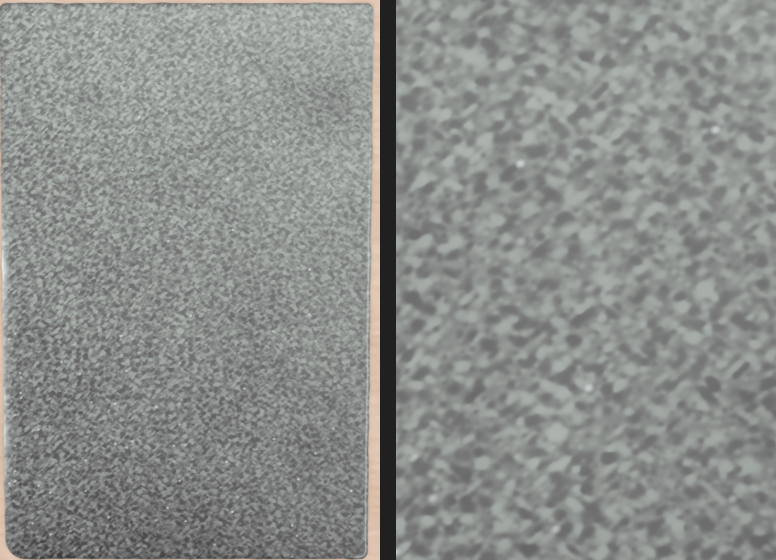
Left, the full canvas; right, a detail of the centre.
A Shadertoy shader for this texture:

```glsl
// A grey slab with a pebbled, leathery skin lying on pale wood.
// Cellular bumps with dark moats make worm-like grain; a rounded, slightly
// tapered box cuts the slab, and broad gradients and rim glints light it.

const vec3 WOOD_LIGHT = vec3(0.90, 0.805, 0.73);
const vec3 WOOD_DARK = vec3(0.84, 0.73, 0.645);
const vec3 GLINT = vec3(0.89, 0.92, 0.91);

vec3 hash3(vec2 cell) {
    vec3 h = fract(cell.xyx * vec3(0.1031, 0.1030, 0.0973));
    h += dot(h, h.yxz + 33.33);
    return fract((h.xxy + h.yzz) * h.zyx);
}

// Sum of randomly signed bumps, one per cell; moat rings each with its opposite
float softCells(vec2 p, float moat) {
    vec2 cell = floor(p), f = p - cell;
    float sum = 0.0;
    for (int j = -1; j <= 1; j++)
    for (int i = -1; i <= 1; i++) {
        vec2 offset = vec2(i, j);
        vec3 h = hash3(cell + offset);
        vec2 d = offset + h.xy - f;
        float r2 = dot(d, d);
        sum += (2.0 * h.z - 1.0) * (1.0 - moat * r2) * exp(-4.0 * r2);
    }
    return sum;
}

// Soft bright flecks in the given share of the cells
float flecks(vec2 p, float share) {
    vec2 cell = floor(p);
    vec3 h = hash3(cell + 71.0);
    float d = length(p - cell - mix(vec2(0.4), vec2(0.6), h.xy));
    return smoothstep(1.0 - share, 1.0, h.z) * (1.0 - smoothstep(0.05, 0.4, d));
}

float roundedBox(vec2 p, vec2 halfSize, float radius) {
    vec2 q = abs(p) - halfSize + radius;
    return length(max(q, 0.0)) + min(max(q.x, q.y), 0.0) - radius;
}

// Gaussian bell around a centre
float bell(float x, float centre, float width) {
    float t = (x - centre) / width;
    return exp(-t * t);
}

// Grain direction bends from rising on the left to level on the right
vec2 bendGrain(vec2 p) {
    return vec2(p.x, 1.15 * (p.y - 0.28 * p.x + 0.26 * p.x * p.x));
}

vec3 wood(vec2 p) {
    float fibre = 0.45 + 0.2 * sin(p.y * 23.0 + 60.0 * p.x)
                + 0.4 * softCells(p * vec2(40.0, 130.0), 0.0);
    return mix(WOOD_DARK, WOOD_LIGHT, clamp(fibre + 0.3 * p.y, 0.0, 1.0));
}

vec3 greySkin(float tone) {
    float cool = smoothstep(0.40, 0.66, tone);
    return vec3(tone, tone + 0.025 * cool, tone + 0.008 * cool);
}

// Broad light: brighter towards the top right, darker at the foot
float broadTone(vec2 p, float across) {
    float tone = 0.428 + 0.19 * p.y + 0.05 * across;
    tone -= 0.04 * exp(-p.y / 0.07);
    tone -= 0.06 * bell(across, 0.87, 0.16) * bell(p.y, 0.83, 0.09);
    return tone + 0.02 * softCells(p * 9.0, 0.0) + 0.025 * softCells(p * 26.0, 0.0);
}

// Saturated bumps give plateaus with clear borders
float grain(vec2 p, float across) {
    vec2 q = bendGrain(p);
    vec2 warp = 0.003 * sin(q.yx * vec2(190.0, 160.0));
    float coarse = softCells((q + warp) * 88.0, 3.0);
    float middle = softCells((q - warp) * 118.0 + 17.0, 3.0);
    float fine = softCells(q * 200.0 + 40.0, 2.0);
    float strength = mix(0.125, 0.085, across) * mix(1.12, 0.9, p.y);
    return strength * tanh(2.0 * coarse + 1.5 * middle + 0.7 * fine);
}

void mainImage(out vec4 fragColor, in vec2 fragCoord) {
    vec2 p = fragCoord / iResolution.y;
    float pixel = 1.0 / iResolution.y;

    // Tapered outline, most rounded at the lower left
    float centreX = 0.333;
    float halfWidth = mix(0.323, 0.334, p.y);
    float lowerLeft = step(p.x, centreX) * step(p.y, 0.5);
    float radius = mix(0.013, 0.036, lowerLeft);
    float wobble = 0.0012 * softCells(p * 45.0, 0.0);
    float edge = roundedBox(p - vec2(centreX, 0.498), vec2(halfWidth, 0.496), radius) + wobble;
    float inset = max(-edge, 0.0);
    float across = clamp((p.x - centreX) / (2.0 * halfWidth) + 0.5, 0.0, 1.0);

    // Skin with scattered soft glints
    float tone = broadTone(p, across) + grain(p, across);
    float upperRim = smoothstep(0.97, 0.995, p.y);
    float lowerRim = 1.0 - smoothstep(0.0, 0.02, p.y);
    tone -= (0.20 * upperRim + 0.10 * lowerRim) * exp(-inset / 0.004);
    vec3 skin = greySkin(clamp(tone, 0.24, 0.86));
    float glintShare = 0.01 + 0.10 * (1.0 - across) * (1.0 - smoothstep(0.1, 0.65, p.y));
    skin = mix(skin, GLINT, 0.65 * flecks(bendGrain(p) * 95.0, glintShare));

    // Glare along the left side and a thin light line on the right
    float leftGlare = 1.3 * bell(p.y, 0.53, 0.11) + 0.9 * bell(p.y, 0.26, 0.17);
    leftGlare *= (1.0 - smoothstep(0.0, 0.1, across)) * exp(-inset / 0.007);
    leftGlare *= 0.9 + 0.6 * softCells(p * vec2(60.0, 75.0), 0.0);
    float rightLine = smoothstep(0.9, 1.0, across) * bell(inset, 0.004, 0.002);
    rightLine *= 1.0 - smoothstep(0.5, 0.9, p.y);
    skin = mix(skin, GLINT, clamp(leftGlare + 0.4 * rightLine, 0.0, 1.0));

    // Wood with a narrow contact shadow
    vec3 ground = wood(p) * (1.0 - 0.12 * exp(-max(edge, 0.0) / 0.002));
    float soft = max(pixel, 0.0013);
    fragColor = vec4(mix(skin, ground, smoothstep(-soft, soft, edge)), 1.0);
}
```
